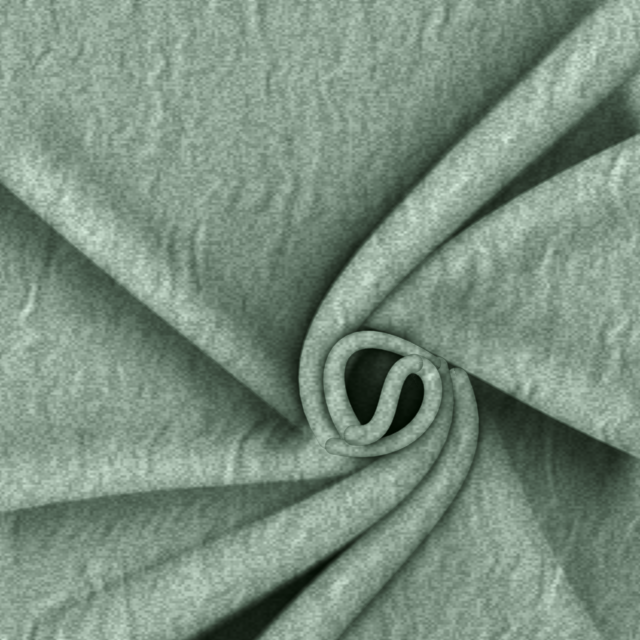
A WebGL 2 fragment shader for this texture:

```glsl
#version 300 es
precision highp float;
// Crinkled green gauze gathered into a swirl of folds.
// Cubic curves carry soft fold edges and rounded rolls of cloth, layered back
// to front as one tone; embossed crinkles and a weave finish the surface.
uniform vec2 u_resolution;
out vec4 fragColor;
const int CURVE_STEPS = 20;

float sq(float x) { return x * x; }

float hash(vec2 p) {
    vec3 q = fract(vec3(p.xyx) * 0.1031);
    q += dot(q, q.yzx + 33.33);
    return fract((q.x + q.y) * q.z);
}

float noise(vec2 p) {
    vec2 i = floor(p), f = fract(p);
    f = f * f * (3.0 - 2.0 * f);
    return mix(mix(hash(i), hash(i + vec2(1, 0)), f.x),
               mix(hash(i + vec2(0, 1)), hash(i + vec2(1, 1)), f.x), f.y);
}

// Cubic curve: x = signed distance (positive on its left), y = place along it
vec2 curve(vec2 p, vec2 a, vec2 b, vec2 c, vec2 d) {
    float best = 9.0, side = 1.0, along = 0.0;
    vec2 prev = a;
    for (int i = 1; i <= CURVE_STEPS; i++) {
        float t = float(i) / float(CURVE_STEPS), s = 1.0 - t;
        vec2 next = s*s*s*a + 3.0*s*s*t*b + 3.0*s*t*t*c + t*t*t*d;
        vec2 e = next - prev, r = p - prev;
        float h = clamp(dot(r, e) / dot(e, e), 0.0, 1.0);
        float dist = length(r - e * h);
        if (dist < best) {
            best = dist;
            side = e.x * r.y - e.y * r.x;
            along = (float(i - 1) + h) / float(CURVE_STEPS);
        }
        prev = next;
    }
    return vec2(side < 0.0 ? -best : best, along);
}

// Crease: lit ridge on the left, shadow on the right; lit, shade = (width, amount)
float fold(float tone, vec2 k, vec2 lit, vec2 shade, float taper) {
    float d = k.x / mix(1.0, taper, k.y);
    float ends = smoothstep(0.0, 0.06, k.y) * smoothstep(1.0, 0.9, k.y);
    float ridge = exp(-sq(d / lit.x - 1.0)) - 0.85 * exp(-sq(d / lit.x - 2.7));
    ridge -= 1.5 * exp(-abs(d) / 0.008);
    float dark = shade.y * exp(-sq(d / shade.x));
    return tone * (1.0 + ends * mix(-dark, lit.y * ridge, smoothstep(-0.003, 0.003, k.x)));
}

// Rounded roll of cloth with contact shadow; width = (start, end) half widths
float roll(float tone, vec2 k, vec2 width, float level, float bias) {
    float w = mix(width.x, width.y, k.y), d = abs(k.x);
    float u = clamp(k.x / w, -1.0, 1.0);
    float ends = smoothstep(0.0, 0.12, k.y) * smoothstep(1.0, 0.88, k.y);
    tone *= 1.0 - 0.6 * smoothstep(0.08, 0.04, w) * ends * exp(-max(d - w, 0.0) / 0.013);
    float body = level * mix(0.5, 1.0, sqrt(1.0 - 0.95 * u * u)) * (1.0 + bias * u);
    float soft = max(1.0 / u_resolution.y, 3.0 * w * w);
    return mix(tone, body, smoothstep(soft, -soft, d - w));
}

float blob(vec2 p, vec2 centre, vec2 radius) {
    vec2 q = (p - centre) / radius;
    return exp(-dot(q, q));
}

// Height of the puckered ribs, running mostly upward
float crinkle(vec2 p) {
    float warp = noise(p * vec2(9, 14)) + 0.5 * noise(p * vec2(25, 40));
    float ribs = noise(vec2(p.x * 48.0 + warp * 2.6, p.y * 10.0));
    return ribs + 0.5 * noise(vec2(p.x * 85.0 + warp * 3.0, p.y * 36.0));
}

void main() {
    vec2 p = gl_FragCoord.xy / u_resolution;

    // Broad light and shade of the flat cloth
    float tone = 0.645 + 0.03 * blob(p, vec2(0.05, 0.48), vec2(0.15, 0.1));
    tone -= 0.12 * blob(p, vec2(0.42, 0.52), vec2(0.13, 0.2));
    tone -= 0.12 * blob(p, vec2(0.72, 0.48), vec2(0.1, 0.05));
    tone -= 0.09 * blob(p, vec2(0.62, 0.06), vec2(0.1, 0.12));
    tone -= 0.15 * blob(p, vec2(0.97, 0.17), vec2(0.1, 0.14));

    // Creases fanning out from the swirl
    vec2 k = curve(p, vec2(1.042, 1.013), vec2(0.586, 0.583), vec2(0.43, 0.479), vec2(0.514, 0.316));
    vec2 upperRoll = k;
    tone = fold(tone, k, vec2(0.05, 0), vec2(0.14, 0.5), 0.45);
    k = curve(p, vec2(1.029, 0.805), vec2(0.781, 0.694), vec2(0.625, 0.583), vec2(0.527, 0.473));
    tone = fold(tone, k, vec2(0.04, 0.13), vec2(0.11, 0.62), 0.5);
    k = curve(p, vec2(0.964, -0.03), vec2(0.833, 0.167), vec2(0.807, 0.271), vec2(0.749, 0.395));
    tone = fold(tone, k, vec2(0.04, 0.07), vec2(0.05, 0.22), 1.3);
    k = curve(p, vec2(0.56, 0.492), vec2(0.677, 0.466), vec2(0.781, 0.375), vec2(1.029, 0.271));
    tone = fold(tone, k, vec2(0.03, 0.12), vec2(0.07, 0.7), 1.5);
    k = curve(p, vec2(-0.026, 0.193), vec2(0.286, 0.258), vec2(0.495, 0.232), vec2(0.664, 0.281));
    tone = fold(tone, k, vec2(0.04, 0.12), vec2(0.07, 0.38), 0.6);
    k = curve(p, vec2(-0.026, 0.74), vec2(0.143, 0.583), vec2(0.326, 0.447), vec2(0.501, 0.301));
    tone = fold(tone, k, vec2(0.042, 0.18), vec2(0.085, 0.48), 0.6);

    // Deep hollows: the heart of the swirl and the gap below it
    float heart = length((p - vec2(0.602, 0.388)) / vec2(0.072, 0.08));
    float inside = 0.13 + 0.2 * blob(p, vec2(0.611, 0.42), vec2(0.025, 0.04));
    tone = mix(tone, inside, smoothstep(1.05, 0.8, heart));
    k = curve(p, vec2(0.35, -0.03), vec2(0.43, 0.07), vec2(0.54, 0.14), vec2(0.63, 0.21));
    tone = roll(tone, k, vec2(0.07, 0.012), 0.13, 0.0);

    // Rolls of cloth, outermost first
    k = curve(p, vec2(0.43, -0.042), vec2(0.625, 0.193), vec2(0.768, 0.258), vec2(0.714, 0.408));
    tone = roll(tone, k, vec2(0.05, 0.018), 0.68, 0.12);
    k = curve(p, vec2(0.117, -0.029), vec2(0.43, 0.167), vec2(0.729, 0.232), vec2(0.684, 0.427));
    tone = roll(tone, k, vec2(0.075, 0.016), 0.7, 0.06);
    tone = roll(tone, upperRoll, vec2(0.062, 0.018), 0.72, -0.12);
    vec2 low = vec2(0.553, 0.32), high = vec2(0.647, 0.432);
    k = curve(p, vec2(0.677, 0.432), vec2(0.521, 0.531), vec2(0.488, 0.414), low);
    tone = roll(tone, k, vec2(0.012, 0.019), 0.69, -0.1);
    k = curve(p, high, vec2(0.71, 0.42), vec2(0.677, 0.271), vec2(0.521, 0.303));
    tone = roll(tone, k, vec2(0.015, 0.013), 0.67, 0.05);
    k = curve(p, low, vec2(0.625, 0.31), vec2(0.592, 0.427), high);
    tone = roll(tone, k, vec2(0.016, 0.014), 0.69, 0.08);

    // Crinkles lit from the upper left, then threads
    vec2 lean = vec2(0.003, -0.002);
    float relief = crinkle(p + lean) - crinkle(p - lean);
    float weave = noise(p * vec2(210, 270)) - 0.5;
    tone *= 1.0 + 0.34 * relief + 0.27 * weave;

    // Sage tint: red and blue sit below green
    vec3 drop = mix(vec3(0.04, 0, 0.04), vec3(0.08, 0, 0.06), smoothstep(0.1, 0.45, tone));
    fragColor = vec4(clamp(tone - drop, 0.0, 1.0), 1);
}
```
